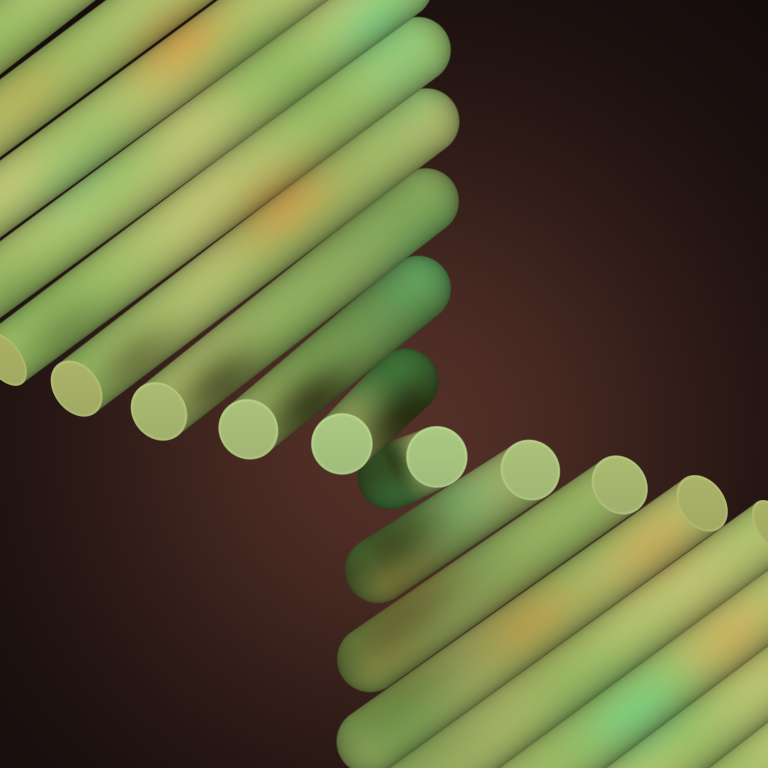
This background is drawn by a three.js fragment shader. Its source:

```glsl
// Two fans of glossy green rods twisting through a dark brown space.
varying vec2 vUv;

const int ROD_COUNT = 18;
const float NEAR_RADIUS = 0.0400;
const float FAR_RADIUS = 0.0432;
const float EDGE_SOFTNESS = 0.0013;
const float HUE_SCALE = 6.0;

const vec3 BROWN_GLOW = vec3(0.325, 0.188, 0.155);
const vec3 BROWN_DARK = vec3(0.065, 0.040, 0.038);
const vec3 LEAF = vec3(0.57, 0.72, 0.38);
const vec3 STRAW = vec3(0.76, 0.76, 0.46);
const vec3 DEEP_GREEN = vec3(0.23, 0.53, 0.25);
const vec3 ORANGE = vec3(0.86, 0.60, 0.28);
const vec3 MINT = vec3(0.46, 0.82, 0.53);
const vec3 SHADOW = vec3(0.13, 0.13, 0.035);
const vec3 CAP_PALE = vec3(0.67, 0.80, 0.53);
const vec3 CAP_OLIVE = vec3(0.67, 0.70, 0.40);

// Gradient noise
vec2 gradientAt(vec2 cell) {
  float angle = 6.2832 * fract(sin(dot(cell, vec2(127.1, 311.7))) * 43758.5);
  return vec2(cos(angle), sin(angle));
}

float gradientNoise(vec2 p) {
  vec2 i = floor(p);
  vec2 f = fract(p);
  vec2 u = f * f * (3.0 - 2.0 * f);
  vec2 e = vec2(1.0, 0.0);
  float low = mix(dot(gradientAt(i), f), dot(gradientAt(i + e), f - e), u.x);
  float high = mix(dot(gradientAt(i + e.yx), f - e.yx),
                   dot(gradientAt(i + 1.0), f - 1.0), u.x);
  return mix(low, high, u.y);
}

// Soft light patch stretched along the rods
float patchAt(vec2 p, float x, float y) {
  vec2 d = p - vec2(x, y);
  vec2 u = vec2(dot(d, vec2(0.8, 0.6)), dot(d, vec2(-0.6, 0.8)));
  return exp(-dot(u * u, vec2(190.0, 480.0)));
}

// End points of the rod at position t in the twist
vec2 nearEnd(float t) {
  float t3 = t * t * t;
  return vec2(0.507 + 0.1237 * t - 0.0006 * t3,
              0.4134 - 0.0169 * t + 0.00048 * t * t - 0.000365 * t3);
}

vec2 farEnd(float t) {
  float t3 = t * t * t;
  float t5 = t3 * t * t;
  return vec2(0.5182 - 0.0189 * t + 0.00073 * t3 - 0.0000039 * t5,
              0.4414 - 0.1237 * t - 0.00026 * t * t + 0.000755 * t3 - 0.0000059 * t5);
}

float coverage(float d) {
  return 1.0 - smoothstep(-EDGE_SOFTNESS, EDGE_SOFTNESS, d);
}

void main() {
  vec2 p = vUv;

  // Background glow
  vec2 fromGlow = p - vec2(0.52, 0.43);
  vec3 color = mix(BROWN_DARK, BROWN_GLOW, exp(-dot(fromGlow, fromGlow) * 5.2));

  // Colour patches shared by all rods
  float warm = patchAt(p, 0.235, 0.945) + patchAt(p, 0.37, 0.735)
             + 0.8 * patchAt(p, 0.69, 0.19) + 0.6 * patchAt(p, 0.85, 0.29)
             + 0.7 * patchAt(p, 0.52, 0.245) + 0.5 * patchAt(p, 0.50, 0.14)
             + 0.6 * patchAt(p, 0.95, 0.17) + 0.5 * patchAt(p, 0.03, 0.88);
  float cool = patchAt(p, 0.495, 0.97) + patchAt(p, 0.83, 0.07)
             + 0.7 * patchAt(p, 0.56, 0.65) + 0.6 * patchAt(p, 0.60, 0.35)
             + 0.5 * patchAt(p, 0.54, 0.90) + 0.4 * patchAt(p, 0.10, 0.76);
  float hue = gradientNoise(p * HUE_SCALE + 3.0);

  for (int i = 0; i < ROD_COUNT; i++) {
    float t = 0.5 * float(ROD_COUNT - 1) - float(i);
    vec2 a = nearEnd(t);
    vec2 axis = farEnd(t) - a;
    float len = length(axis);
    axis /= len;
    vec2 side = vec2(-axis.y, axis.x);
    side *= sign(side.y);
    vec2 q = vec2(dot(p - a, axis), dot(p - a, side));

    // Rod with an elliptic near end and a round far end
    float squash = max(1.0 - 0.022 * t * t, 0.3);
    float along = clamp(q.x / len, 0.0, 1.0);
    float radius = mix(NEAR_RADIUS, FAR_RADIUS, along);
    float beyond = q.x < 0.0 ? q.x / squash : max(q.x - len, 0.0);
    float body = length(vec2(beyond, q.y)) - radius;
    float across = q.y / radius;

    // Body colour
    float inner = exp(-t * t / 6.0);
    float upper = step(t, 0.0);
    float yellow = 0.42 + 0.9 * hue + 0.25 * mix(0.5 - along, along - 0.5, upper);
    vec3 rod = mix(LEAF, STRAW, clamp(yellow, 0.0, 1.0));
    rod = mix(rod, DEEP_GREEN, inner * smoothstep(0.25, 1.0, along) * 0.85);
    rod = mix(rod, ORANGE, clamp(warm * 0.65, 0.0, 0.75));
    rod = mix(rod, MINT, clamp(cool * 0.65, 0.0, 0.75));

    // Round shading and shadows towards the twist
    float rim = clamp(1.0 + body / radius, 0.0, 1.0);
    float facing = sqrt(max(1.0 - rim * rim, 0.0));
    rod *= (0.58 + 0.44 * facing + 0.07 * across) * (1.0 - 0.20 * inner);
    vec2 upperSpot = vec2((q.x - 0.085) / 0.060, (across + 0.35 + 0.4 * inner) / 0.8);
    vec2 lowerSpot = vec2((along - 0.85) / 0.30, (across - 0.4) / 0.9);
    vec2 spot = mix(lowerSpot, upperSpot, upper);
    float shade = exp(-dot(spot, spot)) * mix(0.65, 0.80, upper) * exp(-t * t / 14.0);
    rod = mix(rod, SHADOW, shade);
    color = mix(color, rod, coverage(body));

    // Flat cap with a pale rim
    float cap = length(vec2(q.x / squash, q.y)) - NEAR_RADIUS;
    vec3 face = mix(CAP_PALE, CAP_OLIVE, clamp(abs(t) / 3.8, 0.0, 1.0));
    face *= 0.97 + 0.8 * (p.y - a.y);
    face += 0.05 * smoothstep(-0.005, -0.001, cap);
    color = mix(color, face, coverage(cap));
  }

  gl_FragColor = vec4(color, 1.0);
}
```
